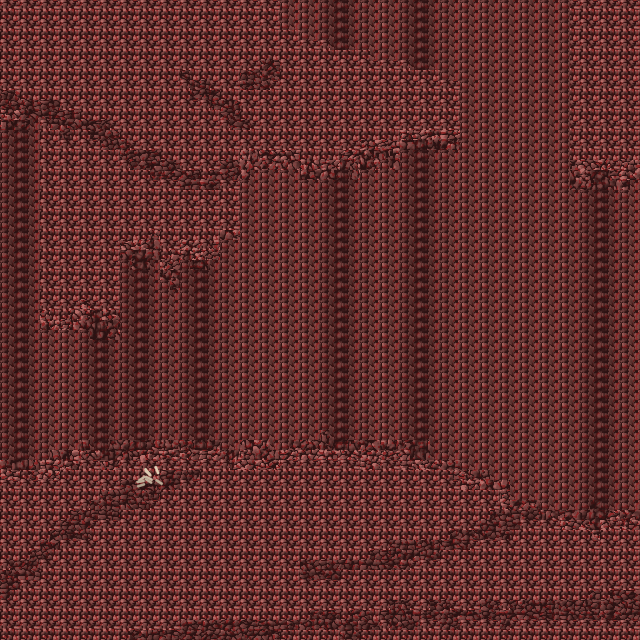
A three.js fragment shader for this pattern:

```glsl
varying vec2 vUv;

#define TILES 32.0
#define DARK vec3(0.17, 0.07, 0.07)
#define MID vec3(0.35, 0.19, 0.18)
#define ROSE vec3(0.49, 0.27, 0.26)
#define PALE vec3(0.72, 0.43, 0.41)
#define DEEP_RED vec3(0.24, 0.07, 0.07)
#define RED vec3(0.56, 0.16, 0.16)
#define BONE vec3(0.85, 0.78, 0.68)
#define LIGHT vec2(-0.55, 0.83)
#define WALL_TONE 0.88
#define CREVICE_TONE 0.66
#define GRAIN 0.75

vec2 hash2(vec2 p) {
  return fract(sin(vec2(dot(p, vec2(127.1, 311.7)), dot(p, vec2(269.5, 183.3)))) * 43758.5);
}

float corner(vec2 cell, vec2 offset, vec2 f, vec2 period) {
  return dot(hash2(mod(cell + offset, period)) * 2.0 - 1.0, f - offset);
}

// Gradient noise that repeats after a whole number of cells
float gradientNoise(vec2 p, vec2 period) {
  vec2 i = floor(p), f = fract(p), u = f * f * (3.0 - 2.0 * f);
  return mix(mix(corner(i, vec2(0, 0), f, period), corner(i, vec2(1, 0), f, period), u.x),
             mix(corner(i, vec2(0, 1), f, period), corner(i, vec2(1, 1), f, period), u.x), u.y);
}

float segment(vec2 p, vec2 a, vec2 b) {
  vec2 d = b - a;
  return length(p - a - d * clamp(dot(p - a, d) / dot(d, d), 0.0, 1.0));
}

// Repeating cobbles: x = gap, y = slope toward the light
vec2 cobbles(vec2 q, vec2 period, float seed) {
  vec2 cell = floor(q), nearestOffset = vec2(0.0);
  float first = 8.0, second = 8.0;
  for (int j = -1; j <= 1; j++)
  for (int i = -1; i <= 1; i++) {
    vec2 site = cell + vec2(i, j);
    vec2 offset = q - site - 0.05 - 0.9 * hash2(mod(site, period) + seed);
    float d = length(offset);
    if (d < first) {
      second = first;
      first = d;
      nearestOffset = offset;
    } else second = min(second, d);
  }
  return vec2(second - first, dot(nearestOffset, LIGHT));
}

// Stepped upper lip of the cliff
float cliffTop(float x) {
  return x < 2.0 ? 26.0 : x < 6.0 ? 16.0 : x < 8.0 ? 19.5 : x < 9.0 ? 18.5
       : x < 11.0 ? 19.2 : x < 12.0 ? 20.2 : x < 15.0 ? 24.0 : x < 18.0 ? 23.6
       : x < 20.0 ? 24.4 : x < 23.0 ? 25.0 : x < 28.5 ? 33.0 : 23.2;
}

float cliffFoot(float x) {
  return 8.6 + 0.8 * smoothstep(0.0, 8.0, x) - 3.4 * smoothstep(20.0, 29.0, x);
}

float creviceDistance(vec2 p) {
  float d = segment(p, vec2(0.0, 27.2), vec2(4.2, 25.7));
  d = min(d, segment(p, vec2(4.2, 25.7), vec2(10.0, 22.7)));
  d = min(d, segment(p, vec2(10.0, 22.7), vec2(12.0, 23.7)));
  d = min(d, segment(p, vec2(9.2, 28.2), vec2(12.0, 25.8)));
  d = min(d, segment(p, vec2(12.6, 28.0), vec2(14.0, 28.4)));
  d = min(d, segment(p, vec2(0.0, 2.7), vec2(5.0, 6.7)));
  d = min(d, segment(p, vec2(5.0, 6.7), vec2(9.5, 8.2)));
  d = min(d, segment(p, vec2(15.5, 3.3), vec2(21.0, 4.5)));
  d = min(d, segment(p, vec2(21.0, 4.5), vec2(26.7, 6.2)));
  return min(d, segment(p, vec2(7.0, 0.2), vec2(32.0, 1.8)));
}

// Signed distance across to the nearest dark cliff rib
float ribOffset(float x) {
  float d = x - 1.0;
  for (int i = 0; i < 6; i++) {
    float k = float(i);
    float rib = k < 3.0 ? 5.0 + 2.0 * k + step(2.0, k) : k < 5.0 ? 4.0 * k + 5.0 : 30.0;
    if (abs(x - rib) < abs(d)) d = x - rib;
  }
  return d;
}

void main() {
  vec2 p = vUv * TILES;

  // Terrain kind, constant over each half tile
  vec2 c = (floor(p * 2.0) + 0.5) * 0.5;
  float ragged = gradientNoise(c * 0.83, vec2(256.0));
  float top = cliffTop(c.x) + ragged, foot = cliffFoot(c.x) + ragged;
  bool upper = c.x > 14.0 && c.x < 28.0 && c.y > 30.7 - 0.3 * (c.x - 14.0) + ragged;
  bool wall = upper || (c.y < top && c.y > foot);
  bool crevice = !wall && creviceDistance(c) + ragged * 0.8 < 0.5;
  bool rim = crevice || min(abs(c.y - top), abs(c.y - foot)) < 0.55;

  // Lumpy stones: one row per half tile on walls, irregular along rims
  vec2 repeats = rim ? vec2(64.0) : wall ? vec2(1.0, 0.5) : vec2(1.0);
  vec2 scale = wall ? vec2(3.0, 2.0) : vec2(3.0, 4.0);
  vec2 grainCells = vec2(6.0);
  float grain = gradientNoise(p * grainCells, grainCells * repeats);
  float fleck = gradientNoise(p * grainCells + 0.5, grainCells * repeats);
  vec2 warp = vec2(grain, fleck) * 0.45;
  vec2 stone = cobbles(p * scale + warp, scale * repeats, wall ? 17.0 : 5.0);
  float tone = smoothstep(-0.02, 0.3, stone.x) * (0.66 + 0.72 * stone.y);
  tone += GRAIN * grain + 0.09 * cos(6.2832 * p.x);
  tone += wall ? 0.1 * cos(6.2832 * (2.0 * p.y + p.x)) : 0.08 * cos(12.5664 * p.y);
  tone *= crevice ? CREVICE_TONE : wall ? WALL_TONE : 1.02;

  // Soft dark ribs with a round knob in every half tile
  float rib = ribOffset(p.x);
  if (wall) {
    tone *= 1.0 - 0.2 * smoothstep(1.6, 0.4, abs(rib));
    float knob = length(vec2(rib, (fract(p.y * 2.0) - 0.5) * 0.5));
    float knobTone = 0.65 * smoothstep(0.22, 0.08, knob);
    tone = mix(tone, knobTone, 0.6 * smoothstep(0.32, 0.2, abs(rib)));
  }

  // Pale glint once per floor tile
  if (!wall && !crevice) {
    float glint = length((fract(p) - vec2(0.2, 0.55)) * vec2(1.0, 1.5));
    tone += 0.5 * smoothstep(0.14, 0.04, glint);
  }

  vec3 rock = mix(DARK, MID, smoothstep(0.06, 0.4, tone));
  rock = mix(rock, ROSE, smoothstep(0.34, 0.6, tone));
  rock = mix(rock, PALE, smoothstep(0.66, 0.98, tone));
  vec3 ember = mix(DEEP_RED, RED, smoothstep(0.15, 0.75, tone));
  vec3 color = mix(rock, ember, smoothstep(0.08, 0.18, fleck));

  // Scattered bone chips
  for (int i = 0; i < 9; i++) {
    vec2 h = hash2(vec2(float(i), 41.0));
    vec2 at = vec2(7.0, 7.7) + h;
    vec2 reach = 0.15 * vec2(cos(h.x * 6.0), sin(h.x * 6.0));
    float chip = segment(p, at - reach, at + reach);
    color = mix(color, BONE * (0.8 + 0.3 * h.y), smoothstep(0.1, 0.03, chip));
  }

  gl_FragColor = vec4(color, 1.0);
}
```
